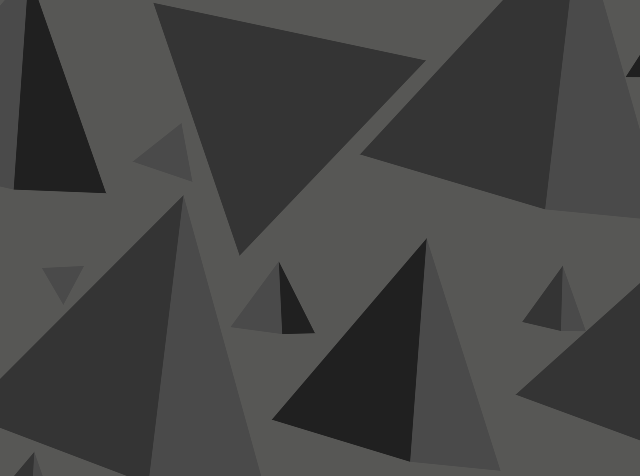
Give the GLSL for this background, as a WebGL 1 fragment shader.

```glsl
precision highp float;

uniform vec2 u_resolution;

#define GROUND vec3(0.343, 0.343, 0.334)
#define MID vec3(0.290)
#define DARK vec3(0.204)
#define BLACK vec3(0.125)
#define LARGE_CELL 0.56
#define LARGE_RADII vec3(0.33, 0.385, 0.29)
#define SMALL_CELL 0.25
#define SMALL_RADIUS vec2(0.04, 0.10)
#define CREASE 0.6
#define BULGE 1.15
#define LEAN 1.36
#define SEED 17.0

const float PI = 3.14159;

vec2 hash2(vec2 cell, float salt) {
  vec2 q = cell + SEED + salt;
  return fract(sin(vec2(dot(q, vec2(127.1, 311.7)), dot(q, vec2(269.5, 183.3)))) * 43758.55);
}

vec2 polar(float angle) {
  return vec2(cos(angle), sin(angle));
}

// Signed distance to a line, positive on the right of a -> b
float edge(vec2 p, vec2 a, vec2 b) {
  vec2 d = normalize(b - a);
  return dot(p - a, vec2(d.y, -d.x));
}

// 0: flat triangle, 1 and 2: two-faced pyramids
float kindOf(vec2 cell) {
  return mod(cell.x + 2.0 * cell.y + 1.0, 3.0);
}

float isOddRow(vec2 cell) {
  return mod(cell.y, 2.0);
}

// x: distance to the outline, y: distance to the crease, positive on its left
vec2 pyramid(vec2 p, vec2 cell, float radius, float tilt) {
  vec2 skew = (hash2(cell, 8.3) - 0.5) * 0.2;
  vec2 apex = radius * polar(tilt);
  vec2 left = radius * polar(tilt + PI / 1.5 + skew.x);
  vec2 right = radius * polar(tilt - PI / 1.5 + skew.y);
  vec2 foot = mix(left, right, CREASE) * (kindOf(cell) < 0.5 ? 1.0 : BULGE);
  float sides = max(edge(p, apex, left), edge(p, right, apex));
  float base = max(edge(p, left, foot), edge(p, foot, right));
  return vec2(max(sides, base), edge(p, apex, foot));
}

// Large cells are staggered by half a cell on odd rows
vec2 largeCell(vec2 p, float x, float y) {
  float row = floor(p.y / LARGE_CELL) + y;
  return vec2(floor(p.x / LARGE_CELL - 0.5 * mod(row, 2.0)) + x, row);
}

vec2 largePyramid(vec2 p, vec2 cell) {
  float kind = kindOf(cell);
  vec2 jitter = 0.08 * (hash2(cell, 5.1) - 0.5);
  vec2 centre = (cell + vec2(0.5 + 0.5 * isOddRow(cell), 0.4) + jitter) * LARGE_CELL;
  float radius = kind < 0.5 ? LARGE_RADII.x : (kind < 1.5 ? LARGE_RADII.y : LARGE_RADII.z);
  float flip = kind < 0.5 ? PI * isOddRow(cell) : 0.0;
  float tilt = LEAN + flip + 0.15 * (hash2(cell, 3.7).x - 0.5);
  return pyramid(p - centre, cell, radius, tilt);
}

// Free distance from p to the nearest large shape
float largeGap(vec2 p) {
  float gap = 1.0;
  for (int y = -1; y <= 1; y++) {
    for (int x = -1; x <= 1; x++) {
      gap = min(gap, largePyramid(p, largeCell(p, float(x), float(y))).x);
    }
  }
  return gap;
}

vec3 paint(vec3 under, vec2 shape, vec2 cell, vec3 flatTone, float pixel) {
  float kind = kindOf(cell);
  float leftSide = smoothstep(-0.5 * pixel, 0.5 * pixel, shape.y);
  if (kind > 1.5) leftSide = mix(leftSide, 1.0 - leftSide, isOddRow(cell));
  vec3 tone = kind < 0.5 ? flatTone : mix(MID, kind < 1.5 ? DARK : BLACK, leftSide);
  return mix(tone, under, smoothstep(-0.5 * pixel, 0.5 * pixel, shape.x));
}

void main() {
  float pixel = 1.0 / u_resolution.y;
  vec2 p = gl_FragCoord.xy * pixel;
  vec3 colour = GROUND;

  // Small shapes sized to fit the space left free
  vec2 smallHome = floor(p / SMALL_CELL);
  for (int y = -1; y <= 1; y++) {
    for (int x = -1; x <= 1; x++) {
      vec2 cell = smallHome + vec2(x, y);
      vec2 centre = (cell + 0.5 + 0.4 * (hash2(cell, 0.2) - 0.5)) * SMALL_CELL;
      if (length(p - centre) > SMALL_RADIUS.y * BULGE) continue;
      float radius = min(SMALL_RADIUS.y, largeGap(centre));
      if (radius < SMALL_RADIUS.x) continue;
      vec2 random = hash2(cell, 6.9);
      float spread = kindOf(cell) < 0.5 ? 2.0 * PI : 0.5;
      vec2 shape = pyramid(p - centre, cell, radius, LEAN + spread * (random.x - 0.5));
      colour = paint(colour, shape, cell, random.y < 0.6 ? MID : BLACK, pixel);
    }
  }

  // Large shapes
  for (int y = -1; y <= 1; y++) {
    for (int x = -1; x <= 1; x++) {
      vec2 cell = largeCell(p, float(x), float(y));
      colour = paint(colour, largePyramid(p, cell), cell, DARK, pixel);
    }
  }

  gl_FragColor = vec4(colour, 1.0);
}
```
